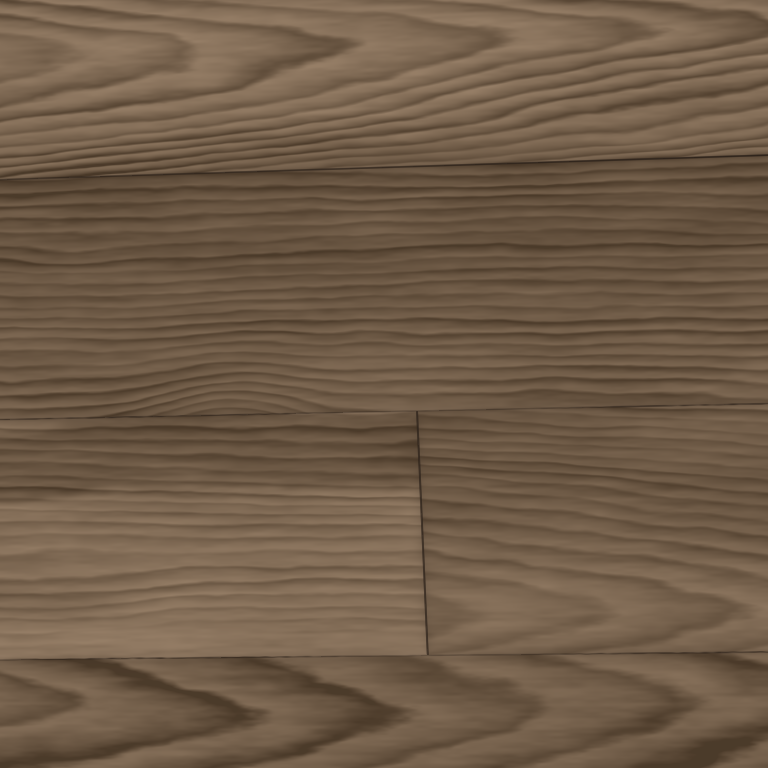
A three.js fragment shader for this texture:

```glsl
// Brown wooden floor: four rows of staggered planks with arched, straight and knotted grain.
varying vec2 vUv;

#define FIRST_SEAM 0.141
#define ROW_HEIGHT 0.3125
#define ROW_SPREAD 0.011
#define PLANK_LENGTH 2.4
#define FIRST_JOINT 0.557
#define SEAM_WIDTH 0.0024
#define FIBRE_STRENGTH 0.20
#define MOTTLE_STRENGTH 0.34
#define DARK_WOOD vec3(0.34, 0.27, 0.20)
#define LIGHT_WOOD vec3(0.56, 0.47, 0.38)
#define SEAM_COLOR vec3(0.17, 0.13, 0.10)

float hash(vec2 p) {
  p = fract(p * vec2(0.1031, 0.1137));
  p += dot(p, p.yx + 33.33);
  return fract((p.x + p.y) * p.x * 7.31 + p.y * 5.17);
}

float noise(vec2 p) {
  vec2 i = floor(p), f = fract(p);
  f = f * f * (3.0 - 2.0 * f);
  return mix(mix(hash(i), hash(i + vec2(1.0, 0.0)), f.x),
             mix(hash(i + vec2(0.0, 1.0)), hash(i + vec2(1.0, 1.0)), f.x), f.y);
}

float fbm(vec2 p) {
  float sum = 0.0, amp = 0.5;
  for (int i = 0; i < 4; i++) {
    sum += amp * noise(p);
    p = p * 2.03 + 17.3;
    amp *= 0.5;
  }
  return sum / 0.9375;
}

// Growth rings: slow darkening, then a soft break to the next light ring.
float rings(float phase) {
  float t = fract(phase);
  float weight = 0.55 + 0.75 * hash(vec2(floor(phase) + 60.0, 7.0));
  return weight * pow(t, 1.6) * (1.0 - smoothstep(0.72, 1.0, t));
}

void main() {
  // Rows fan out slightly towards the right.
  float rowSize = ROW_HEIGHT + ROW_SPREAD * vUv.x;
  float r = (vUv.y - FIRST_SEAM - 0.01 * vUv.x) / rowSize;
  float row = floor(r);
  float across = r - row;

  // End joints, staggered by a third of a plank per row.
  float jointX = vUv.x - FIRST_JOINT + 0.014 * across - row * PLANK_LENGTH / 3.0;
  float plank = floor(jointX / PLANK_LENGTH);
  float jointDist = abs(jointX - PLANK_LENGTH * floor(jointX / PLANK_LENGTH + 0.5));
  vec2 seed = vec2(row * 19.7 + 45.0, plank * 31.3 + 70.0);
  vec2 p = vec2(vUv.x, across * 0.32);

  // Grain: frequency along, frequency across, curvature, axis height.
  vec4 grain = vec4(1.2, 58.0, 0.0, -0.1);
  float tone = 0.62;
  float contrast = 0.75;
  if (row < -0.5) {
    grain = vec4(5.0, 15.0, 25.0, 0.256);
    tone = 0.60;
    contrast = 1.15;
  } else if (row > 1.5) {
    grain = vec4(6.0, 14.0, 210.0, 0.165);
    tone = 0.88 - 0.22 * smoothstep(0.3, 0.0, across);
    contrast = 1.05;
  } else if (row > 0.5) {
    tone = mix(0.58, 0.36, smoothstep(0.25, 0.75, across));
  } else if (plank > -0.5) {
    grain = vec4(6.0, 24.0, 110.0, 0.055);
    tone = mix(0.72, 0.50, smoothstep(0.2, 0.65, across));
    contrast = 0.65;
  } else {
    // Dark heartwood streak above, pale sapwood strip below.
    float ragged = across + 0.16 * (fbm(p * vec2(5.0, 25.0) + seed) - 0.5);
    float heart = smoothstep(0.66, 0.73, ragged) * (1.0 - smoothstep(0.93, 1.0, ragged));
    float sap = 1.0 - smoothstep(0.10, 0.20, ragged);
    tone = 0.86 - 0.48 * heart + 0.12 * sap;
    contrast = mix(0.72, 0.12, sap);
  }

  // Bend the grain, and arch it over the knot in the third row.
  vec2 q = p;
  q.y += 0.022 * (fbm(p * vec2(3.0, 10.0) + seed) - 0.5);
  float knotX = (p.x - 0.305) / 0.10;
  float knot = (row > 0.5 && row < 1.5) ? exp(-knotX * knotX - p.y / 0.06) : 0.0;
  q.y -= 0.055 * knot;

  float dy = q.y - grain.w;
  float side = sqrt(dy * dy + 0.00015);
  float phase = grain.x * q.x + grain.y * side + grain.z * side * side;
  phase += 1.6 * noise(p * vec2(2.0, 14.0) + seed) + 0.5 * fbm(p * vec2(13.0, 45.0) + seed);
  float fade = 0.45 + 1.1 * fbm(p * vec2(4.0, 18.0) + seed + 9.0);
  tone -= contrast * fade * (rings(phase) - 0.06);

  // Broad mottling, long fibres and short pores.
  tone += MOTTLE_STRENGTH * (fbm(p * vec2(3.0, 13.0) + seed + 4.0) - 0.5);
  tone += FIBRE_STRENGTH * (noise(p * vec2(9.0, 150.0) + seed) - 0.5);
  tone += 0.6 * FIBRE_STRENGTH * (noise(p * vec2(45.0, 260.0) + seed) - 0.5);
  tone -= 0.12 * knot;
  vec3 color = mix(DARK_WOOD, LIGHT_WOOD, clamp(tone, -0.2, 1.12));

  // Worn seams between rows and at the plank ends.
  float seamDist = min(across, 1.0 - across) * rowSize;
  float seamWear = 0.35 + 0.5 * noise(vec2(vUv.x * 110.0, row)) * noise(vec2(vUv.x * 6.0, 3.0));
  if (r > 1.5) seamWear = 0.65 + 0.3 * vUv.x;
  float seam = seamWear * (1.0 - smoothstep(0.0, SEAM_WIDTH, seamDist));
  float joint = 0.75 * (1.0 - smoothstep(0.0005, SEAM_WIDTH, jointDist));
  float shade = 0.14 * exp(-min(seamDist, jointDist) / 0.006);
  color = mix(color, SEAM_COLOR, max(max(seam, joint), shade));

  gl_FragColor = vec4(color, 1.0);
}
```
